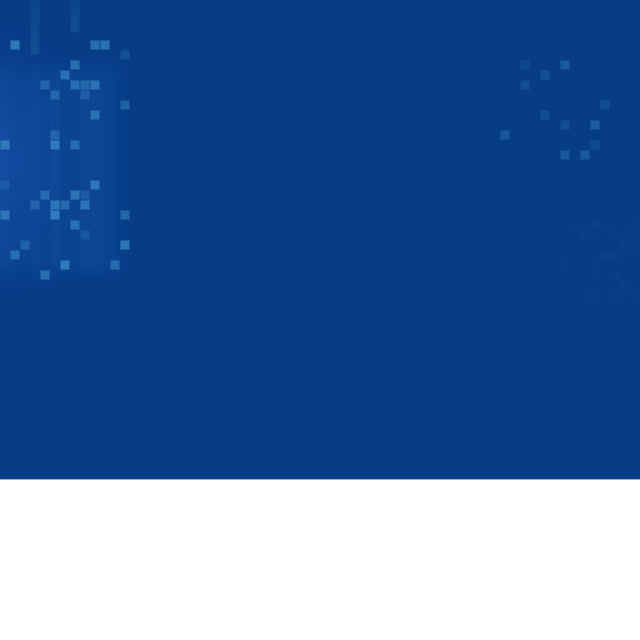
Reproduce this background procedurally as a Shadertoy shader.

```glsl
const vec3 BASE_BLUE = vec3(0.027, 0.238, 0.528);
const vec3 PANEL_BLUE = vec3(0.043, 0.268, 0.566);
const vec3 GLOW_BLUE = vec3(0.085, 0.305, 0.650);
const vec3 TILE_BLUE = vec3(0.220, 0.520, 0.770);
const vec3 FLOOR_WHITE = vec3(1.0);

const float GRID = 64.0;            // cells across the canvas
const float FLOOR_HEIGHT = 0.251;
const float LEFT_DENSITY = 0.10;
const float RIGHT_DENSITY = 0.06;
const float FAINT_DENSITY = 0.35;
const float STREAK_STRENGTH = 0.20;
const float GRID_LINE_STRENGTH = 0.10;

// Regions as (left, bottom, right, top)
const vec4 PANEL_AREA = vec4(-0.10, 0.575, 0.185, 0.895);
const vec4 LEFT_AREA = vec4(-0.10, 0.565, 0.205, 0.945);
const vec4 RIGHT_AREA = vec4(0.765, 0.750, 1.100, 0.910);
const vec4 FAINT_AREA = vec4(0.870, 0.535, 1.100, 0.650);
const vec2 GLOW_CENTER = vec2(0.005, 0.750);
const vec2 GLOW_SIZE = vec2(0.075, 0.115);

float hash(vec2 p) {
    return fract(sin(dot(p, vec2(127.1, 311.7))) * 43758.5453);
}

float boxMask(vec2 p, vec4 area, float soft) {
    vec2 low = smoothstep(area.xy - soft, area.xy + soft, p);
    vec2 high = 1.0 - smoothstep(area.zw - soft, area.zw + soft, p);
    return low.x * low.y * high.x * high.y;
}

// Randomly lit cells inside an area, each with its own brightness
float tiles(vec2 cell, vec4 area, float density, float seed) {
    float inside = boxMask((cell + 0.5) / GRID, area, 0.002);
    float lit = step(hash(cell + seed), density);
    return inside * lit * mix(0.25, 0.85, hash(cell + seed + 17.3));
}

void mainImage(out vec4 fragColor, in vec2 fragCoord) {
    vec2 uv = fragCoord / iResolution.xy;
    float pixel = 1.0 / iResolution.y;
    vec2 cell = floor(uv * GRID);
    vec2 local = fract(uv * GRID);

    // Panel and its glow
    float panel = boxMask(uv, PANEL_AREA, 0.025);
    vec2 offset = (uv - GLOW_CENTER) / GLOW_SIZE;
    vec3 color = mix(BASE_BLUE, PANEL_BLUE, panel);
    color = mix(color, GLOW_BLUE, 0.75 * exp(-dot(offset, offset)));

    // Faint grid and column shading on the panel
    vec2 edge = abs(local - 0.5);
    float line = smoothstep(0.34, 0.5, max(edge.x, edge.y));
    color = mix(color, BASE_BLUE, GRID_LINE_STRENGTH * line * panel);
    color += 0.012 * (hash(vec2(cell.x, 5.0)) - 0.5) * panel;

    // Streaks hanging from the top
    for (int i = 0; i < 2; i++) {
        float n = float(i);
        float x = (3.5 + 4.0 * n) / GRID;
        float bottom = 0.915 + 0.035 * n;
        float halfWidth = 0.45 / GRID;
        vec4 area = vec4(x - halfWidth, bottom, x + halfWidth, 1.1);
        float fade = mix(1.0, 0.55, (uv.y - bottom) / (1.0 - bottom));
        color = mix(color, TILE_BLUE, STREAK_STRENGTH * fade * boxMask(uv, area, 0.002));
    }

    // Scattered square tiles
    float soft = max(0.08, pixel * GRID);
    float tileShape = 1.0 - smoothstep(0.5 - soft, 0.5, max(edge.x, edge.y));
    float light = tiles(cell, LEFT_AREA, LEFT_DENSITY, 3.0);
    light += 0.55 * tiles(cell, RIGHT_AREA, RIGHT_DENSITY, 41.0);
    light += 0.06 * tiles(cell, FAINT_AREA, FAINT_DENSITY, 73.0);
    color = mix(color, TILE_BLUE, light * tileShape);

    // White floor
    float aboveFloor = smoothstep(FLOOR_HEIGHT - pixel, FLOOR_HEIGHT + pixel, uv.y);
    fragColor = vec4(mix(FLOOR_WHITE, color, aboveFloor), 1.0);
}
```
